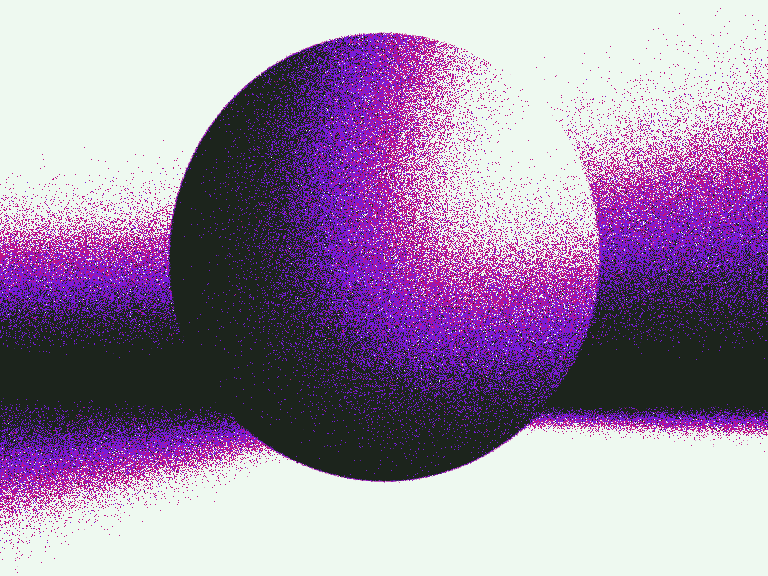
Write a Shadertoy shader that draws this background.

```glsl
// Grainy four-ink sphere resting across a dark, flaring horizontal band.

// Inks, from shadow to light, and the tones where each next ink begins
const vec3 INK_DARK    = vec3(0.11, 0.14, 0.11);
const vec3 INK_VIOLET  = vec3(0.47, 0.11, 0.86);
const vec3 INK_MAGENTA = vec3(0.75, 0.07, 0.52);
const vec3 INK_PALE    = vec3(0.935, 0.975, 0.94);
const vec3 INK_STEPS   = vec3(0.25, 0.54, 0.75);

// Lengths are in canvas heights
const float GRAIN_ROWS   = 576.0;
const float GRAIN_SPREAD = 0.28;
const float GRAIN_TAIL   = 0.35;
const vec2  TONE_RANGE   = vec2(-0.5, 1.5);
const int   SAMPLES      = 3;

const vec2  SPHERE_CENTER = vec2(0.668, 0.554);
const vec2  SPHERE_RADII  = vec2(0.373, 0.390);
const float RIM_SOFTNESS  = 0.008;
const vec2  SHADE_START   = vec2(0.425, 0.245);
const vec2  SHADE_WIDTH   = vec2(0.40, 0.39);
const float SHADE_TILT    = 0.12;
const float SHADE_BEND    = 0.045;
const float SHADE_LIMIT   = 1.3;
const float SHADE_CORNER  = 3.0;

const float BAND_TOP    = 0.405;
const float BAND_BOTTOM = 0.292;
const float BAND_RISE   = 0.012;
const float DARK_FALLOFF = 3.0;

// Integer hash giving a uniform value in 0..1
float hash(uvec3 p) {
    uint h = p.x * 1597334677u ^ p.y * 3812015801u ^ p.z * 2798796415u;
    h = (h ^ (h >> 16)) * 2146121005u;
    h = (h ^ (h >> 15)) * 2221713035u;
    h ^= h >> 16;
    return float(h >> 8) / 16777216.0;
}

// Bell-shaped grain centred on zero, with stretched tails
float grain(vec2 uv) {
    uvec2 cell = uvec2(ivec2(floor(uv * GRAIN_ROWS)) + 8);
    float sum = -1.5;
    for (uint i = 0u; i < 3u; i++) sum += hash(uvec3(cell, i + 1u));
    return sum * GRAIN_SPREAD * (1.0 + GRAIN_TAIL * sum * sum);
}

// Band tone: broad fade above, narrowing fade below
float bandTone(vec2 uv) {
    float upperWidth = 0.25 + 0.12 * uv.x * uv.x;
    float lowerWidth = max(0.235 - 0.31 * uv.x, 0.04)
                     + 0.015 * smoothstep(0.9, 1.33, uv.x);
    float above = (uv.y - BAND_TOP - BAND_RISE * uv.x) / upperWidth;
    float below = (BAND_BOTTOM - uv.y) / lowerWidth;
    float tone = max(above, below);
    return tone < 0.0 ? tone * DARK_FALLOFF : tone;
}

// Sphere tone: light from the upper right, rounded across both ramps
float sphereTone(vec2 uv) {
    vec2 start = SHADE_START;
    start.x += SHADE_BEND * smoothstep(0.7, 0.95, uv.y);
    start.y += SHADE_TILT * max(uv.x - 0.8, 0.0);
    vec2 shade = max(SHADE_LIMIT - (uv - start) / SHADE_WIDTH, 0.0);
    shade = pow(shade, vec2(SHADE_CORNER));
    float tone = SHADE_LIMIT - pow(shade.x + shade.y, 1.0 / SHADE_CORNER);
    return tone + smoothstep(1.1, SHADE_LIMIT, tone) * 0.2;
}

// Approximate signed distance to the sphere outline
float sphereDistance(vec2 uv) {
    vec2 q = (uv - SPHERE_CENTER) / SPHERE_RADII;
    return (length(q) - 1.0) * min(SPHERE_RADII.x, SPHERE_RADII.y);
}

// Pick one of the four inks for a tone
vec3 inkFor(float tone) {
    vec3 color = mix(INK_DARK, INK_VIOLET, step(INK_STEPS.x, tone));
    color = mix(color, INK_MAGENTA, step(INK_STEPS.y, tone));
    return mix(color, INK_PALE, step(INK_STEPS.z, tone));
}

// Blending tones before inking leaves a coloured rim
vec3 scene(vec2 uv) {
    float band = clamp(bandTone(uv), TONE_RANGE.x, TONE_RANGE.y);
    float ball = clamp(sphereTone(uv), TONE_RANGE.x, TONE_RANGE.y);
    float outside = smoothstep(-0.5, 0.5, sphereDistance(uv) / RIM_SOFTNESS);
    return inkFor(mix(ball, band, outside) + grain(uv));
}

void mainImage(out vec4 fragColor, in vec2 fragCoord) {
    // Average a grid of samples so that fine grain stays smooth
    vec3 color = vec3(0.0);
    for (int i = 0; i < SAMPLES * SAMPLES; i++) {
        vec2 offset = (vec2(i % SAMPLES, i / SAMPLES) + 0.5) / float(SAMPLES) - 0.5;
        color += scene((fragCoord + offset) / iResolution.y);
    }
    fragColor = vec4(color / float(SAMPLES * SAMPLES), 1.0);
}
```
